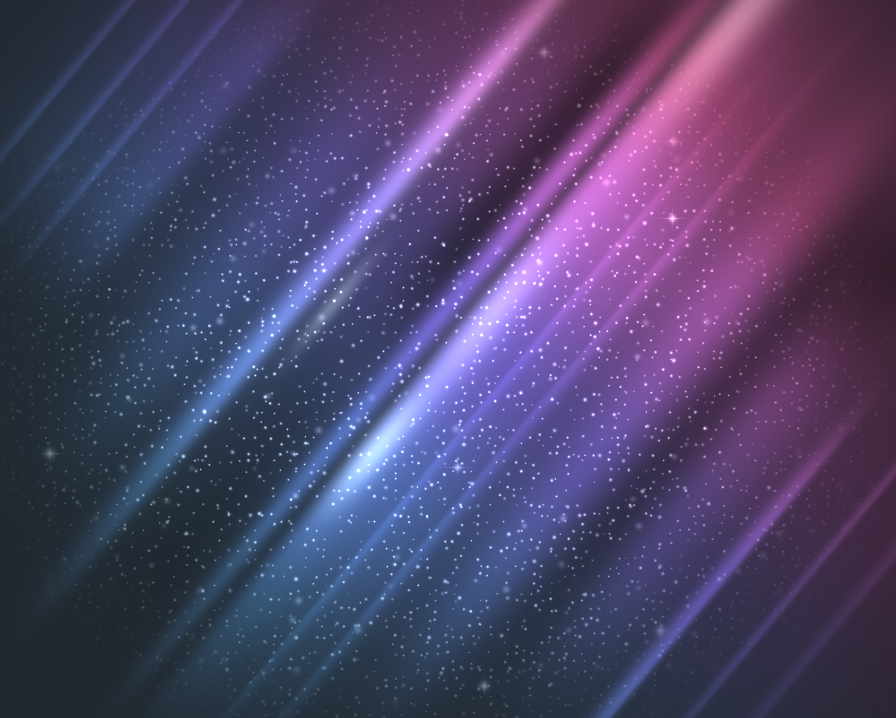
Write a WebGL 2 fragment shader that draws this background.

```glsl
#version 300 es
precision highp float;
// Diagonal aurora beams on a dark blue-to-crimson sky, dusted with stars.
// The canvas is turned into (along, across) beam axes; soft rays with two-sided
// falloff are summed in a hue that shifts along the beams, then hashed stars added.
uniform vec2 u_resolution;
out vec4 outColor;

const vec2 BEAM_DIR = vec2(0.64, 0.768);
const vec3 NIGHT = vec3(0.125, 0.150, 0.175);
const vec3 DUSK = vec3(0.165, 0.115, 0.160);
const vec3 TEAL = vec3(0.20, 0.45, 0.68);
const vec3 BLUE = vec3(0.28, 0.42, 0.78);
const vec3 VIOLET = vec3(0.36, 0.28, 0.71);
const vec3 ORCHID = vec3(0.58, 0.28, 0.62);
const vec3 CRIMSON = vec3(0.58, 0.20, 0.37);
const vec3 SILVER = vec3(0.92, 1.0, 0.90);

vec3 hash3(vec2 p) {
    vec3 q = fract(p.xyx * vec3(0.1031, 0.1030, 0.0973));
    q += dot(q, q.yxz + 33.33);
    return fract((q.xxy + q.yzz) * q.zyx);
}

float bell(float x, float width) {
    return exp(-x * x / (width * width));
}

// Hue of the light at a distance along the beams
vec3 beamHue(float along) {
    vec3 hue = mix(TEAL, BLUE, smoothstep(0.30, 0.60, along));
    hue = mix(hue, VIOLET, smoothstep(0.56, 0.84, along));
    hue = mix(hue, ORCHID, smoothstep(0.82, 1.12, along));
    return mix(hue, CRIMSON, smoothstep(1.08, 1.34, along));
}

// q = (along, across); widths = falloff on the upper and lower side
float ray(vec2 q, float center, vec2 widths, float start, float end) {
    float d = q.y - center;
    float reach = 0.36 * (end - start);
    float ends = smoothstep(start, start + reach, q.x)
               * (1.0 - smoothstep(end - reach, end, q.x));
    return ends * bell(d, d < 0.0 ? widths.x : widths.y);
}

float spot(vec2 q, vec2 center, vec2 size) {
    vec2 d = (q - center) / size;
    return exp(-dot(d, d));
}

// One jittered star per chosen grid cell, with an optional cross flare
float starLayer(vec2 p, float cells, float chance, float radius, float flare) {
    vec2 grid = p * cells;
    vec2 id = floor(grid);
    vec3 place = hash3(id + cells);
    vec3 look = hash3(id + cells * 3.0 + 17.0);
    vec2 d = (fract(grid) - 0.2 - 0.6 * place.xy) / cells;
    float r = radius * mix(0.6, 1.2, place.z);
    float d2 = dot(d, d) / (r * r);
    float rays = exp(-abs(d.x * d.y) * 9.0 / (r * r)) * exp(-d2 * 0.10);
    return step(look.x, chance) * mix(0.3, 1.0, look.y) * (exp(-d2) + flare * rays);
}

void main() {
    vec2 p = gl_FragCoord.xy / u_resolution.y;
    vec2 q = vec2(dot(p, BEAM_DIR), dot(p, vec2(BEAM_DIR.y, -BEAM_DIR.x)));
    vec3 hue = beamHue(q.x + 0.14 * (q.y - 0.1));

    // Ambient sky glow
    float light = 0.42 * spot(q, vec2(0.90, 0.10), vec2(0.42, 0.44));
    light += 0.26 * spot(q, vec2(1.28, 0.24), vec2(0.30, 0.36));
    light += 0.12 * spot(q, vec2(0.85, 0.70), vec2(0.35, 0.25));

    // Broad veils
    light += 0.18 * ray(q, -0.150, vec2(0.06, 0.05), 0.25, 1.15);
    light += 0.22 * ray(q, -0.312, vec2(0.05, 0.025), 0.45, 1.15);
    light += 0.14 * ray(q, -0.400, vec2(0.12, 0.07), 0.45, 1.10);
    light += 0.32 * ray(q, 0.260, vec2(0.06, 0.07), 0.05, 1.60);
    light += 0.36 * ray(q, 0.400, vec2(0.05, 0.045), 0.22, 1.60);
    light += 0.20 * ray(q, 0.550, vec2(0.035, 0.06), 0.45, 1.30);

    // Dark furrows between the beams
    float shade = 0.62 * ray(q, 0.075, vec2(0.045, 0.022), 0.65, 1.50);
    shade += 0.22 * ray(q, 0.040, vec2(0.045, 0.04), 0.10, 0.80);
    shade += 0.28 * ray(q, 0.480, vec2(0.03, 0.03), 0.40, 1.50);
    shade += 0.45 * spot(q, vec2(1.27, 0.55), vec2(0.13, 0.07));
    light *= 1.0 - min(shade, 0.9);

    // Bright beams
    light += 0.56 * ray(q, -0.052, vec2(0.026, 0.014), 0.06, 1.60);
    light += 0.48 * ray(q, 0.113, vec2(0.016, 0.014), 0.02, 1.65);
    light += 0.58 * ray(q, 0.163, vec2(0.020, 0.055), 0.02, 1.75);
    light *= 1.0 - 0.32 * ray(q, 0.136, vec2(0.008, 0.007), 0.10, 1.70);

    // Fine streaks
    light += 0.20 * ray(q, 0.239, vec2(0.004, 0.010), 0.0, 1.50);
    light += 0.20 * ray(q, 0.300, vec2(0.005, 0.012), 0.0, 1.60);
    light += 0.48 * ray(q, 0.648, vec2(0.016, 0.007), 0.30, 1.18);
    light += 0.22 * ray(q, 0.738, vec2(0.008, 0.005), 0.40, 1.35);
    light += 0.13 * ray(q, 0.812, vec2(0.012, 0.006), 0.40, 1.35);
    for (int i = 0; i < 3; i++) {
        float center = -0.382 - 0.058 * float(i);
        light += 0.19 * ray(q, center, vec2(0.009, 0.004), 0.42, 1.25);
    }

    // Pale highlights riding on the beams
    float pale = 0.40 * spot(q, vec2(0.62, 0.163), vec2(0.09, 0.020));
    pale += 0.28 * spot(q, vec2(0.86, 0.166), vec2(0.14, 0.026));
    pale += 0.26 * spot(q, vec2(1.42, 0.168), vec2(0.20, 0.030));
    pale += 0.17 * spot(q, vec2(1.00, -0.052), vec2(0.40, 0.020));
    pale += 0.24 * spot(q, vec2(0.74, -0.012), vec2(0.08, 0.011));
    vec3 sky = mix(NIGHT, DUSK, smoothstep(0.75, 1.20, q.x + 0.20 * q.y));
    vec3 color = sky * (1.0 - 0.4 * min(shade, 1.0)) + hue * light + SILVER * pale;

    // Stars, densest around the middle
    float dust = 1.0 - smoothstep(0.25, 0.70, length((p - vec2(0.60, 0.48)) * vec2(1.0, 1.15)));
    float stars = 0.95 * starLayer(p, 83.0, 0.42, 0.0016, 0.0);
    stars += 0.90 * starLayer(p + 0.37, 47.0, 0.34, 0.0021, 0.0);
    stars += 0.38 * starLayer(p + 0.71, 21.0, 0.28, 0.0042, 0.0);
    stars += 1.00 * starLayer(p + 0.13, 7.0, 0.20, 0.0060, 0.5);
    color += mix(hue, vec3(1.0), 0.7) * stars * dust;

    outColor = vec4(min(color, 1.0), 1.0);
}
```
